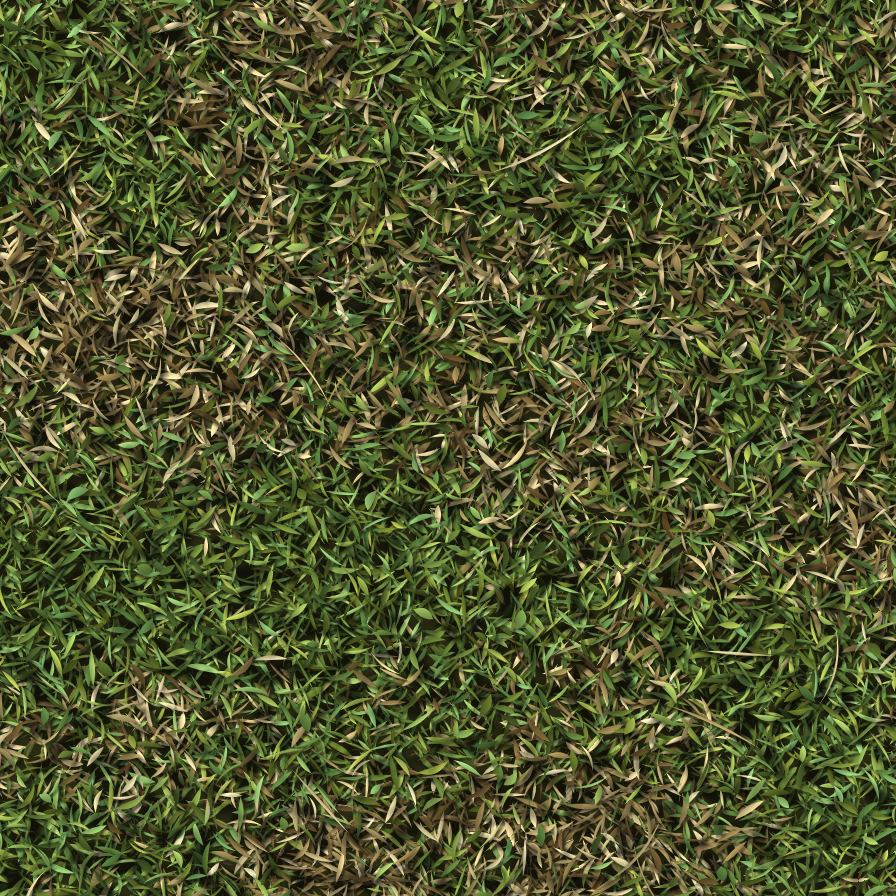
A WebGL 2 fragment shader for this texture:

```glsl
#version 300 es
precision highp float;
// Sunlit worn lawn: tangled green blades, dry straw patches and dark hollows.

uniform vec2 u_resolution;
out vec4 fragColor;

// Scattered growth: grid cell, half length range, half width range,
// share of filled cells, and shift towards dry (+) or green (-).
struct Growth { float cell; vec2 reach; vec2 width; float share; float drying; };
const Growth BLADE = Growth(0.025, vec2(0.009, 0.021), vec2(0.0014, 0.0038), 1.0, 0.0);
const Growth STRAW = Growth(0.130, vec2(0.020, 0.060), vec2(0.0010, 0.0017), 0.30, 2.0);
const Growth LEAF = Growth(0.060, vec2(0.007, 0.014), vec2(0.0035, 0.0060), 0.40, -2.0);

const int LAYERS = 9;
const float DRY_SHARE = 0.37;
const float PATCH_CONTRAST = 1.3;
const float SHADOW = 0.36;
const float SHADOW_BLUR = 0.003;
const vec2 SHADOW_OFFSET = vec2(0.0022, -0.0026);
const float HOLLOW_LIGHT = 0.38;
const float GAIN = 1.24;

const vec3 SOIL = vec3(0.11, 0.11, 0.05);
const vec3 GREEN_DEEP = vec3(0.23, 0.27, 0.12);
const vec3 GREEN_MID = vec3(0.34, 0.43, 0.20);
const vec3 GREEN_PALE = vec3(0.58, 0.67, 0.38);
const vec3 DRY_DEEP = vec3(0.30, 0.24, 0.13);
const vec3 DRY_MID = vec3(0.51, 0.46, 0.30);
const vec3 DRY_PALE = vec3(0.78, 0.75, 0.60);

// Colour gathered from the top down, uncovered share, and light left below.
struct Canopy { vec3 colour; float open; float lit; };

vec4 hash(vec2 cell, float seed) {
    uvec3 v = uvec3(ivec3(vec3(cell, seed))) * uvec3(73856093u, 19349663u, 83492791u);
    uint n = v.x ^ v.y ^ v.z;
    n = (n ^ (n >> 15u)) * 739982445u;
    n = (n ^ (n >> 13u)) * 695872825u;
    uvec4 r = (n ^ (n >> 16u)) * uvec4(40503u, 65599u, 48271u, 69621u) * 40693u;
    return vec4((r ^ (r >> 15u)) >> 8u) / 16777216.0;
}

float slope(vec2 corner, vec2 offset) {
    return dot(hash(corner, 90.0).xy * 2.0 - 1.0, offset);
}

float gradientNoise(vec2 p) {
    vec2 i = floor(p), f = p - i;
    vec2 u = f * f * (3.0 - 2.0 * f);
    vec2 e = vec2(1.0, 0.0);
    return mix(mix(slope(i, f), slope(i + e, f - e), u.x),
               mix(slope(i + e.yx, f - e.yx), slope(i + e.xx, f - e.xx), u.x), u.y);
}

vec3 bladeColour(vec4 tint, float dryness) {
    float lower = smoothstep(0.0, 0.45, tint.y), upper = smoothstep(0.45, 1.0, tint.y);
    vec3 green = mix(mix(GREEN_DEEP, GREEN_MID, lower), GREEN_PALE, upper);
    vec3 straw = mix(mix(DRY_DEEP, DRY_MID, lower), DRY_PALE, upper);
    green *= mix(vec3(0.84, 1.0, 1.06), vec3(1.08, 1.0, 0.72), tint.z);
    straw *= mix(vec3(1.0), vec3(1.04, 0.97, 0.86), tint.z);
    return GAIN * mix(green, straw, smoothstep(-0.03, 0.03, dryness - tint.x));
}

// Adds one layer of growth beneath everything gathered so far.
void strew(vec2 p, Growth g, float seed, float dryness, float light, float pixel,
           inout Canopy canopy) {
    vec2 shift = seed * vec2(0.37, 0.61);
    vec2 grid = p / g.cell + shift;
    vec2 home = floor(grid), topCell = home;
    float nearest = 1.0, shade = 1.0, sheen = 1.0;
    for (int k = 0; k < 9; k++) {
        vec2 cell = home + vec2(k % 3 - 1, k / 3 - 1);
        vec4 h = hash(cell, seed);
        vec2 d = (grid - cell - h.xy) * g.cell;
        vec2 along = normalize(h.zw - 0.5003);
        vec4 form = fract(h * vec4(61.0, 37.0, 29.0, 23.0));
        float reach = mix(g.reach.x, g.reach.y, form.z);
        float width = mix(g.width.x, g.width.y, form.w * form.w);
        // Blade frame: s runs from base to tip, y across a gentle bend.
        float x = dot(d, along), s = x / reach;
        float y = along.x * d.y - along.y * d.x - 0.5 * (form.y - 0.5) * s * x;
        float taper = width * (1.0 - s * s) - step(g.share, form.x);
        float drop = along.x * SHADOW_OFFSET.y - along.y * SHADOW_OFFSET.x;
        float edge = abs(y) - taper;
        shade = min(shade, abs(y - drop) - taper);
        if (edge < nearest) {
            nearest = edge;
            topCell = cell;
            sheen = (1.0 + 0.16 * s) * (0.96 - 0.12 * clamp(y / width, -1.0, 1.0));
        }
    }
    float cover = clamp(0.5 - nearest / pixel, 0.0, 1.0);
    vec3 paint = bladeColour(hash(topCell, seed + 100.0), dryness + g.drying) * sheen;
    canopy.colour += canopy.open * cover * paint * light * canopy.lit;
    canopy.open *= 1.0 - cover;
    canopy.lit *= 1.0 - SHADOW * (1.0 - smoothstep(-0.001, SHADOW_BLUR, shade));
}

void main() {
    float pixel = 1.0 / u_resolution.y;
    vec2 p = gl_FragCoord.xy * pixel;
    float patches = gradientNoise(p * 3.6 + 4.3) + 0.5 * gradientNoise(p * 9.0);
    float dryness = DRY_SHARE + PATCH_CONTRAST * patches;
    float relief = gradientNoise(p * 38.0) + 0.5 * gradientNoise(p * 80.0 + 3.0);
    float hollow = mix(HOLLOW_LIGHT, 1.0, smoothstep(-0.34, 0.08, relief));

    Canopy canopy = Canopy(vec3(0.0), 1.0, 1.0);
    strew(p, STRAW, 50.0, dryness, 1.0, pixel, canopy);
    strew(p, LEAF, 51.0, dryness, 0.9, pixel, canopy);
    for (int i = 0; i < LAYERS; i++) {
        float light = mix(1.0, hollow, min(1.0, 0.35 + float(i) / 5.0));
        strew(p, BLADE, float(i + 1), dryness, light, pixel, canopy);
        if (canopy.open < 0.03) break;
    }
    vec3 ground = SOIL * mix(0.6, 1.5, smoothstep(-0.3, 0.4, relief));
    fragColor = vec4(clamp(canopy.colour + canopy.open * ground, 0.0, 1.0), 1.0);
}
```
